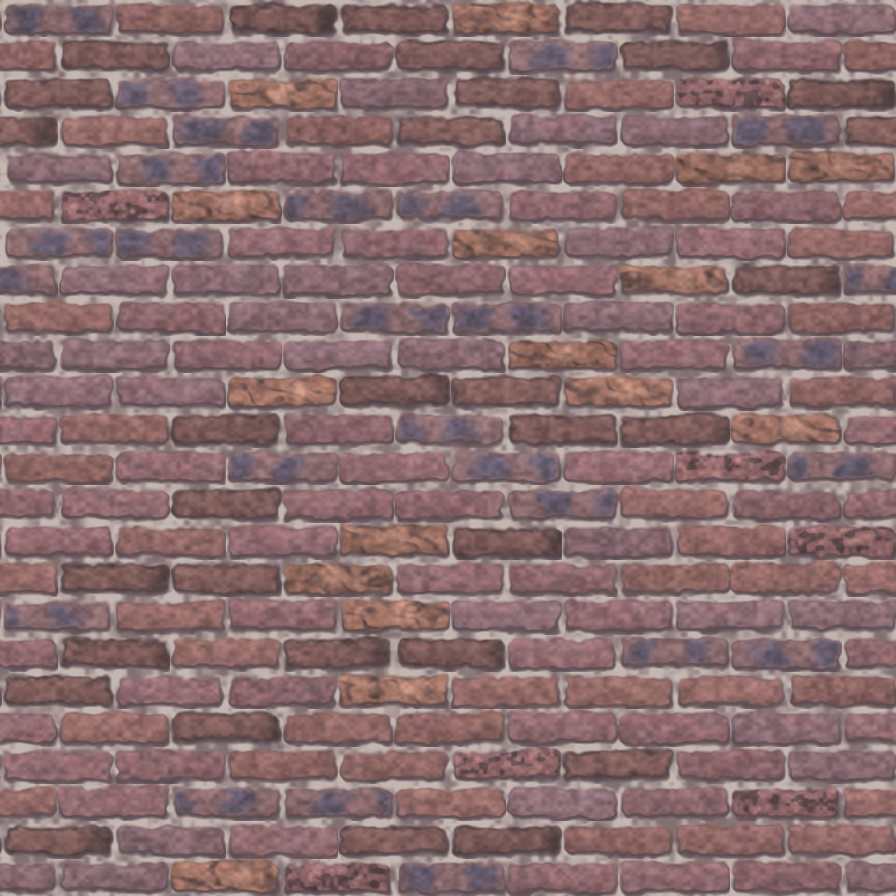
Reproduce this texture procedurally as a Shadertoy shader.

```glsl
const float COLUMNS = 8.0;
const float ROWS = 24.0;
const float BRICK_LENGTH = 3.0;               // in row heights
const vec2 HALF_SIZE = vec2(1.445, 0.40);     // brick half extents
const float CORNER = 0.15;
const float EDGE_WOBBLE = 0.15;
const float EDGE_SOFTNESS = 0.045;
const float GRAIN = 0.46;
const vec2 SHADOW_SHIFT = vec2(-0.03, 0.07);

const vec3 ROSE = vec3(0.575, 0.410, 0.425);
const vec3 BROWN = vec3(0.570, 0.415, 0.390);
const vec3 MAUVE = vec3(0.535, 0.430, 0.460);
const vec3 CHAR = vec3(0.500, 0.370, 0.360);
const vec3 SOOT = vec3(0.310, 0.250, 0.255);
const vec3 SLATE = vec3(0.390, 0.355, 0.425);
const vec3 ORANGE = vec3(0.625, 0.450, 0.395);
const vec3 PEACH = vec3(0.770, 0.580, 0.510);
const vec3 RIM = vec3(0.345, 0.285, 0.305);
const vec3 MORTAR_DARK = vec3(0.510, 0.440, 0.445);
const vec3 MORTAR_LIGHT = vec3(0.770, 0.715, 0.695);
const vec3 MORTAR_SHADOW = vec3(0.430, 0.370, 0.390);

float hash(vec2 p) {
    return fract(sin(dot(p, vec2(127.1, 311.7))) * 43758.5453);
}

// Value noise that wraps at the canvas edges; freq must be whole
float noise(vec2 p, vec2 freq, float seed) {
    vec2 period = freq * ROWS;
    vec2 cell = floor(p * freq);
    vec2 f = fract(p * freq);
    f = f * f * (3.0 - 2.0 * f);
    vec2 a = mod(cell, period) + seed;
    vec2 b = mod(cell + 1.0, period) + seed;
    return mix(mix(hash(a), hash(vec2(b.x, a.y)), f.x),
               mix(hash(vec2(a.x, b.y)), hash(b), f.x), f.y);
}

float roundedBox(vec2 p, vec2 halfSize, float radius) {
    vec2 q = abs(p) - halfSize + radius;
    return length(max(q, 0.0)) + min(max(q.x, q.y), 0.0) - radius;
}

// Face colour: each brick is one of seven firings
vec3 brickColor(vec2 p, vec2 local, vec2 id, float dist) {
    float kind = hash(id + 3.7);
    float shift = hash(id + 9.2) - 0.5;
    float blotch = noise(p, vec2(2.0, 3.0), 17.0);
    float fleck = 0.6 * noise(p, vec2(4.0, 6.0), 31.0) + 0.4 * noise(p, vec2(9.0), 37.0);

    if (kind < 0.30) return mix(ROSE, MAUVE, 0.6 * blotch);
    if (kind < 0.47) return mix(BROWN, ROSE, 0.7 * blotch);
    if (kind < 0.62) return mix(MAUVE, ROSE, 0.5 * blotch);
    if (kind < 0.73) {                        // burnt ends and edges
        float burn = smoothstep(-0.16, 0.0, dist + 0.2 * (fleck - 0.5));
        burn = max(burn, smoothstep(0.9, 1.5, local.x + 0.8 * shift));
        return mix(CHAR, SOOT, 0.75 * burn);
    }
    if (kind < 0.85) {                        // slate patches, warm band
        float reach = abs(local.x + 1.3 * shift) + 0.5 * (blotch - 0.5);
        float patches = smoothstep(0.15, 0.6, reach)
                      * (1.0 - smoothstep(0.9, 1.5, reach));
        patches *= smoothstep(0.0, -0.16, dist);
        return mix(mix(BROWN, MAUVE, 0.6), SLATE, 0.95 * patches);
    }
    if (kind < 0.94) {                        // wavy orange with peach spot
        float wave = 0.5 + 0.5 * sin(5.0 * local.x + 9.0 * local.y + 9.0 * blotch);
        vec3 color = mix(SOOT, ORANGE, smoothstep(-0.1, 0.6, 0.5 * wave + 0.5 * fleck));
        float spot = length((local - vec2(shift, 0.05)) * vec2(1.2, 1.6));
        return mix(color, PEACH, 0.7 * smoothstep(0.6, 0.1, spot + 0.5 * (fleck - 0.5)));
    }
    vec3 pitted = mix(ROSE, SOOT, 0.75 * smoothstep(0.48, 0.72, fleck));
    return mix(pitted, PEACH, 0.4 * smoothstep(0.42, 0.2, fleck));
}

void mainImage(out vec4 fragColor, in vec2 fragCoord) {
    vec2 p = fragCoord / iResolution.xy * ROWS;
    float soft = EDGE_SOFTNESS + 0.6 * ROWS / iResolution.y;

    // Running bond: alternate rows slide by half a brick
    float row = floor(p.y);
    float along = p.x / BRICK_LENGTH - 0.02 + 0.5 * mod(row + 1.0, 2.0);
    vec2 id = vec2(mod(floor(along), COLUMNS), row);
    vec2 local = vec2((fract(along) - 0.5) * BRICK_LENGTH, fract(p.y) - 0.5);

    // Worn outline, with a little size and placement variation
    vec2 jitter = vec2(hash(id + 5.1), hash(id + 7.3)) - 0.5;
    vec2 bent = local - 0.05 * jitter;
    bent.y += 0.03 * jitter.x * local.x;
    vec2 halfSize = HALF_SIZE - 0.03 * hash(id + 1.9);
    float wobble = EDGE_WOBBLE * (noise(p, vec2(2.0, 3.0), 5.0) - 0.5)
                 + 0.5 * EDGE_WOBBLE * (noise(p, vec2(6.0), 11.0) - 0.5);
    float dist = roundedBox(bent, halfSize, CORNER) + wobble;
    float shadowDist = roundedBox(bent + SHADOW_SHIFT, halfSize, CORNER) + wobble;
    float grain = 0.6 * noise(p, vec2(5.0, 6.0), 43.0)
                + 0.4 * noise(p, vec2(9.0, 10.0), 59.0) - 0.5;

    // Mortar: pale crumbs, stains and a thin shadow under each brick
    float mottling = 0.5 * noise(p, vec2(2.0), 71.0) + 0.5 * noise(p, vec2(6.0), 83.0);
    vec3 mortar = mix(MORTAR_DARK, MORTAR_LIGHT, smoothstep(0.15, 0.7, mottling));
    mortar = mix(MORTAR_SHADOW, mortar, smoothstep(-0.05, 0.06, shadowDist));

    // Brick face, grain, and a thin broken rim, darkest at the bottom
    vec3 brick = brickColor(p, local, id, dist);
    brick *= 0.94 + 0.10 * hash(id + 2.4) + GRAIN * grain;
    float rim = smoothstep(-0.10, -0.01, dist);
    float lower = smoothstep(0.2, -0.35, bent.y);
    float broken = smoothstep(0.1, 0.6, noise(p, vec2(3.0), 97.0));
    brick = mix(brick, RIM, rim * mix(0.35 * broken, 0.6 + 0.35 * broken, lower));
    brick *= 1.0 + 0.15 * bent.y;

    vec3 color = mix(brick, mortar, smoothstep(-soft, soft, dist));
    fragColor = vec4(color, 1.0);
}
```
